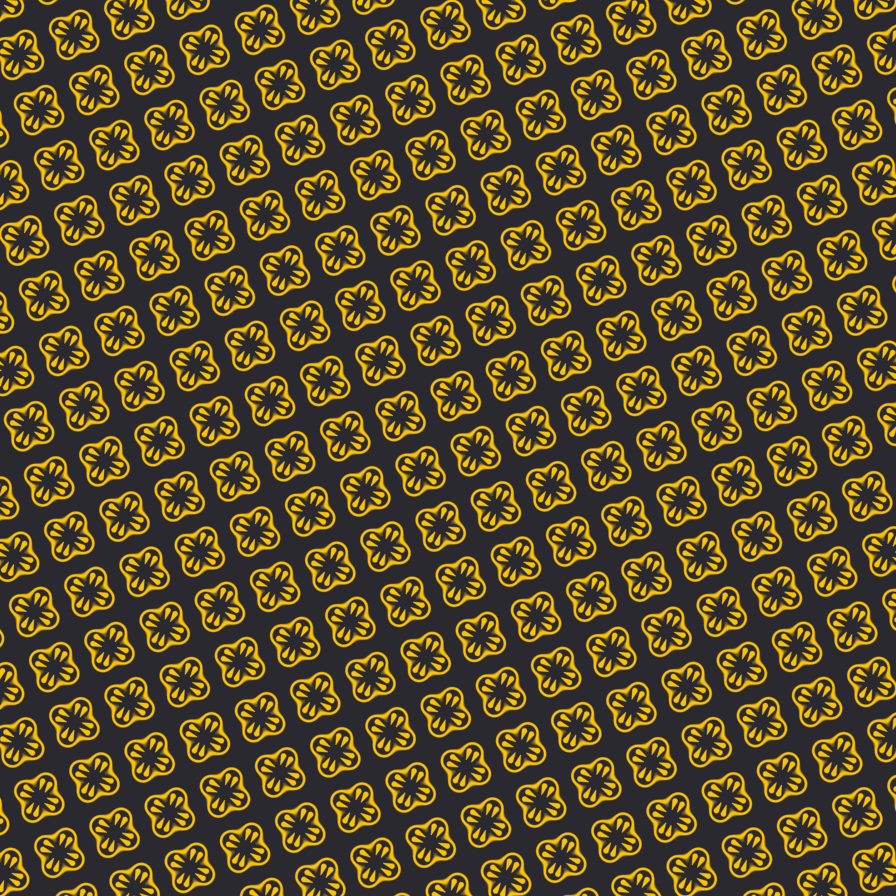
Write a three.js fragment shader that draws this pattern.

```glsl
varying vec2 vUv;

const float SPACING = 0.06556;
const float TILT = 0.3491;
const vec2 ANCHOR = vec2(0.4470, 0.5356);
const float EDGE_SOFTNESS = 0.001;
const vec3 CHARCOAL = vec3(0.17, 0.16, 0.19);
const vec3 GOLD = vec3(0.98, 0.76, 0.03);

vec2 rotate(vec2 p, float angle) {
  float c = cos(angle);
  float s = sin(angle);
  return vec2(c * p.x + s * p.y, c * p.y - s * p.x);
}

float smoothUnion(float a, float b, float blend) {
  float h = max(blend - abs(a - b), 0.0) / blend;
  return min(a, b) - 0.25 * blend * h * h;
}

float circle(vec2 p, vec2 center, float radius) {
  return length(p - center) - radius;
}

// Capsule whose radius changes from one end to the other
float teardrop(vec2 p, vec2 tail, vec2 bulb, float tailRadius, float bulbRadius) {
  vec2 axis = bulb - tail;
  float t = clamp(dot(p - tail, axis) / dot(axis, axis), 0.0, 1.0);
  return length(p - tail - axis * t) - mix(tailRadius, bulbRadius, t);
}

// Four round lobes joined by soft notches around a solid core
float clover(vec2 p, float lobeOffset, float lobeRadius, float blend) {
  vec2 q = abs(p);
  float d = circle(q, vec2(lobeOffset), lobeRadius);
  d = smoothUnion(d, circle(q, vec2(lobeOffset, -lobeOffset), lobeRadius), blend);
  d = smoothUnion(d, circle(q, vec2(-lobeOffset, lobeOffset), lobeRadius), blend);
  return min(d, length(p) - 0.22);
}

// A mirrored pair of drops along each diagonal
float petalDrops(vec2 p) {
  vec2 q = abs(p);
  vec2 lobe = vec2(q.x + q.y, abs(q.x - q.y)) * 0.7071;
  return teardrop(lobe, vec2(0.13, 0.05), vec2(0.278, 0.066), 0.008, 0.047);
}

float coverage(float d, float softness) {
  return 1.0 - smoothstep(-softness, softness, d);
}

void main() {
  // Tilted square lattice
  vec2 grid = rotate(vUv - ANCHOR, TILT) / SPACING;
  vec2 cell = fract(grid + 0.5) - 0.5;

  // Outline and inner drops
  float outline = abs(clover(cell, 0.187, 0.168, 0.19)) - 0.022;
  float motif = min(outline, petalDrops(cell));
  float ink = coverage(motif, EDGE_SOFTNESS / SPACING);

  gl_FragColor = vec4(mix(CHARCOAL, GOLD, ink), 1.0);
}
```
